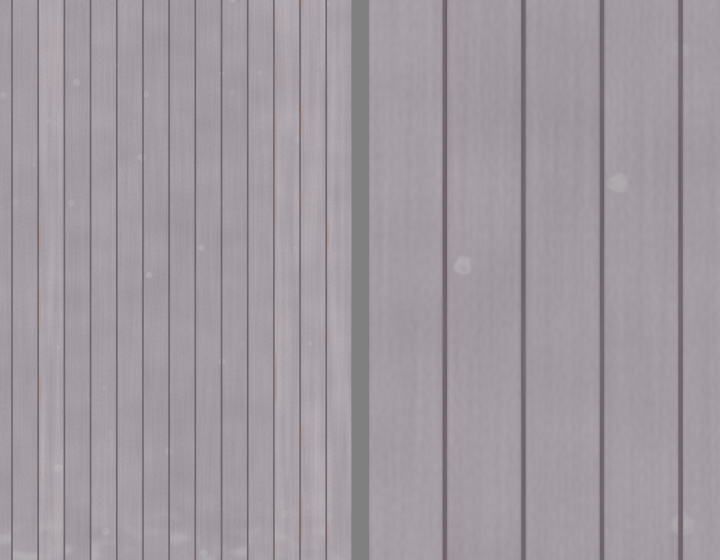
Left: the whole. Right: its middle third, enlarged.
Give the GLSL for this texture, as a Shadertoy shader.

```glsl
// Weathered mauve-grey cladding: vertical boards, dark grooves, faint streaks and pale scuffs
#define PITCH 0.0744         // board width, in canvas widths
#define FIRST_GROOVE 0.0341  // centre of the leftmost groove
#define GROOVE_HALF 0.0021   // half width of a groove
#define BOARD_COLOR vec3(0.642, 0.615, 0.642)
#define GROOVE_COLOR vec3(0.435, 0.395, 0.42)
#define SCUFF_COLOR vec3(0.76, 0.76, 0.755)
#define RUST_COLOR vec3(0.68, 0.57, 0.52)
#define SCUFF_CELL 0.135     // spacing of the scattered scuffs
#define SCUFF_CHANCE 0.4     // share of cells holding a scuff
#define STREAK 0.035         // contrast of the vertical streaks
#define MOTTLE 0.035         // contrast of the broad stains

vec2 hash22(vec2 p) {
    vec3 q = fract(p.xyx * vec3(0.1031, 0.1030, 0.0973));
    q += dot(q, q.yzx + 33.33);
    return fract((q.xx + q.yz) * q.zy);
}

float cornerSlope(vec2 cell, vec2 offset) {
    float angle = 6.28318 * hash22(cell).x;
    return dot(vec2(cos(angle), sin(angle)), offset);
}

// Gradient noise, roughly -0.7 to 0.7
float gradientNoise(vec2 p) {
    vec2 i = floor(p), f = fract(p);
    vec2 u = f * f * f * (f * (f * 6.0 - 15.0) + 10.0);
    vec2 e = vec2(1.0, 0.0);
    return mix(mix(cornerSlope(i, f), cornerSlope(i + e, f - e), u.x),
               mix(cornerSlope(i + e.yx, f - e.yx), cornerSlope(i + 1.0, f - 1.0), u.x), u.y);
}

// Scattered round scuffs with ragged, uneven filling
float scuffs(vec2 p) {
    vec2 home = floor(p / SCUFF_CELL);
    float ragged = gradientNoise(p * 110.0);
    float amount = 0.0;
    for (int y = -1; y <= 1; y++)
    for (int x = -1; x <= 1; x++) {
        vec2 cell = home + vec2(x, y);
        vec2 place = hash22(cell + 17.0);
        vec2 traits = hash22(cell + 71.0);
        float radius = mix(0.005, 0.014, traits.y);
        float d = length(p - (cell + place) * SCUFF_CELL) + ragged * 0.005;
        float spot = 1.0 - smoothstep(radius * 0.6, radius, d);
        float strength = mix(0.15, 0.5, hash22(cell + 39.0).x);
        amount = max(amount, spot * strength * step(traits.x, SCUFF_CHANCE));
    }
    return amount * (0.8 + 0.7 * ragged);
}

void mainImage(out vec4 fragColor, in vec2 fragCoord) {
    vec2 p = fragCoord / iResolution.x;
    float pixel = 1.0 / iResolution.x;

    // Board index and signed distance from the nearest groove
    float lane = (p.x - FIRST_GROOVE) / PITCH;
    float board = floor(lane) + 1.0;
    float side = (fract(lane + 0.5) - 0.5) * PITCH;
    vec2 boardRandom = hash22(vec2(board, 5.0));
    vec2 boardShift = boardRandom * 40.0;

    // Broad stains, soft cross bands and fine lengthwise streaks
    float stain = gradientNoise(p * vec2(5.0, 6.0) + 3.0)
                + 0.5 * gradientNoise(p * vec2(13.0, 17.0) + boardShift);
    float band = gradientNoise(vec2(p.x * 3.0 + boardShift.x, p.y * 14.0));
    float streak = gradientNoise(p * vec2(170.0, 5.0))
                 + 0.6 * gradientNoise(p * vec2(75.0, 2.0) + 9.0);
    float grain = gradientNoise(p * vec2(210.0, 120.0));
    vec3 color = BOARD_COLOR + (boardRandom.x - 0.5) * 0.015;
    color += MOTTLE * (0.6 * stain + 0.5 * band) + STREAK * 0.6 * streak + 0.018 * grain;

    // Paler, worn boards: the third and those at the right
    float worn = max(step(10.5, board), 1.0 - step(0.5, abs(board - 2.0)));
    float wear = smoothstep(-0.4, 0.5, gradientNoise(p * vec2(45.0, 2.5) + 21.0));
    color += worn * wear * vec3(0.04, 0.037, 0.03);

    // Chalky wash near the foot
    float foot = 1.0 - smoothstep(0.0, 0.23, p.y);
    float wash = smoothstep(-0.1, 0.6, gradientNoise(p * vec2(14.0, 22.0) + boardShift));
    color = mix(color, SCUFF_COLOR, 0.5 * foot * wash);
    color = mix(color, SCUFF_COLOR, scuffs(p));

    // Sparse rust runs just right of the grooves on worn boards
    float run = smoothstep(0.12, 0.45, gradientNoise(vec2(board * 7.3, p.y * 7.0)));
    float rustLine = 1.0 - smoothstep(0.001, 0.004, abs(side - 0.006));
    color = mix(color, RUST_COLOR, 0.55 * worn * run * rustLine);

    // Grooves with a soft shaded lip
    float lip = 1.0 - smoothstep(GROOVE_HALF, GROOVE_HALF * 2.2, abs(side));
    color *= 1.0 - 0.07 * lip;
    float groove = clamp((GROOVE_HALF - abs(side)) / pixel + 0.5, 0.0, 1.0);
    vec3 grooveTone = GROOVE_COLOR + 0.04 * gradientNoise(vec2(board * 3.7, p.y * 9.0));
    color = mix(color, grooveTone, groove);

    fragColor = vec4(color, 1.0);
}
```
